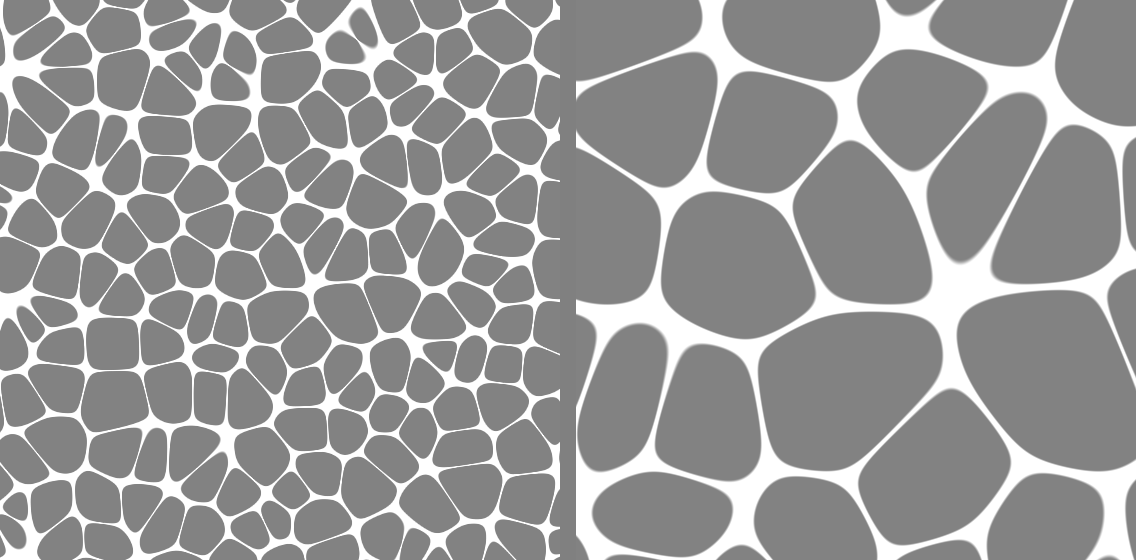
Left: the whole. Right: its middle third, enlarged.
Reproduce this pattern procedurally as a WebGL 2 fragment shader.

```glsl
#version 300 es
precision highp float;
// Draws grey rounded pebbles of mixed size, parted by white joints.

uniform vec2 u_resolution;
out vec4 fragColor;

// Random point in the unit square for one grid tile
vec2 hash2(vec2 tile) {
    vec2 phase = vec2(dot(tile, vec2(127.1, 311.7)), dot(tile, vec2(269.5, 183.3)));
    return fract(sin(phase) * 43758.5453);
}

// Weight of all rival seeds relative to the nearest one:
// near 0 inside a pebble, 1 or more on the joints and junctions
float rivalry(vec2 p) {
    vec2 home = floor(p);
    float total = 0.0;
    float strongest = 0.0;
    for (int y = -2; y <= 2; y++) {
        for (int x = -2; x <= 2; x++) {
            vec2 tile = home + vec2(x, y);
            float weight = exp(-7.5 * distance(p, tile + hash2(tile)));
            total += weight;
            strongest = max(strongest, weight);
        }
    }
    return total / strongest - 1.0;
}

void main() {
    vec2 uv = gl_FragCoord.xy / min(u_resolution.x, u_resolution.y);
    float rival = rivalry(uv * 12.5 + 3.0);

    // Soft edge, never narrower than one pixel
    float halfEdge = max(0.09, 0.5 * fwidth(rival));
    float joint = smoothstep(0.83 - halfEdge, 0.83 + halfEdge, rival);

    vec3 pebbleGrey = vec3(0.51);
    vec3 jointWhite = vec3(1.0);
    fragColor = vec4(mix(pebbleGrey, jointWhite, joint), 1.0);
}
```
